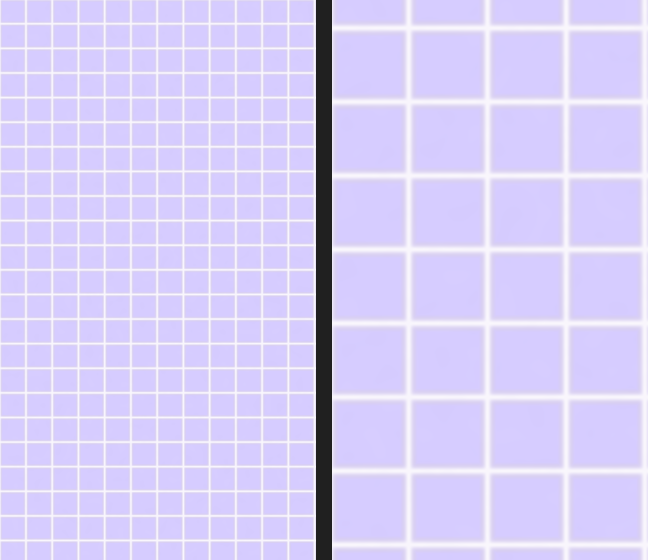
Left, the full canvas; right, a detail of the centre.
Reproduce this pattern procedurally as a Shadertoy shader.

```glsl
#define CELL vec2(0.08303, 0.07787)        // grid pitch, in canvas widths
#define FIRST_LINE vec2(0.0822, 0.0752)    // first lines from the left and top
#define LINE_RADIUS 0.00365
#define HALO_INNER 0.0052
#define HALO_OUTER 0.0100
#define FILL_COLOR vec3(0.839, 0.800, 1.000)
#define HALO_COLOR vec3(0.842, 0.805, 0.945)
#define LINE_COLOR vec3(0.978, 0.968, 0.990)
#define WEAR 0.10
#define MOTTLE 0.006

vec2 hashGradient(vec2 cell) {
    vec3 h = fract(vec3(cell.xyx) * vec3(0.1031, 0.1030, 0.0973));
    h += dot(h, h.yzx + 33.33);
    float angle = 6.28318 * fract((h.x + h.y) * h.z);
    return vec2(cos(angle), sin(angle));
}

float gradientNoise(vec2 p) {
    vec2 i = floor(p);
    vec2 f = p - i;
    vec2 u = f * f * f * (f * (f * 6.0 - 15.0) + 10.0);
    vec2 e = vec2(0.0, 1.0);
    float bottom = mix(dot(hashGradient(i), f),
                       dot(hashGradient(i + e.yx), f - e.yx), u.x);
    float top = mix(dot(hashGradient(i + e.xy), f - e.xy),
                    dot(hashGradient(i + e.yy), f - e.yy), u.x);
    return mix(bottom, top, u.y);
}

// Distance to the nearest vertical line (x) and horizontal line (y)
vec2 gridDistance(vec2 p) {
    return abs(fract((p - FIRST_LINE) / CELL + 0.5) - 0.5) * CELL;
}

void mainImage(out vec4 fragColor, in vec2 fragCoord) {
    // Canvas widths, measured from the top left
    vec2 p = vec2(fragCoord.x, iResolution.y - fragCoord.y) / iResolution.x;
    float pixel = 1.0 / iResolution.x;
    vec2 d = gridDistance(p);

    // Soft line profile, never narrower than a pixel
    vec2 q = d / max(LINE_RADIUS, pixel);
    vec2 lines = exp(-q * q);
    float ink = 1.0 - (1.0 - lines.x) * (1.0 - lines.y);
    ink *= 1.0 - WEAR * abs(gradientNoise(p * 45.0));

    // Greyer fringe beside the lines
    float halo = 1.0 - smoothstep(HALO_INNER, HALO_OUTER, min(d.x, d.y));

    vec3 color = mix(FILL_COLOR, HALO_COLOR, halo);
    color += MOTTLE * gradientNoise(p * 30.0 + 17.0);
    color = mix(color, LINE_COLOR, ink);
    fragColor = vec4(clamp(color, 0.0, 1.0), 1.0);
}
```
